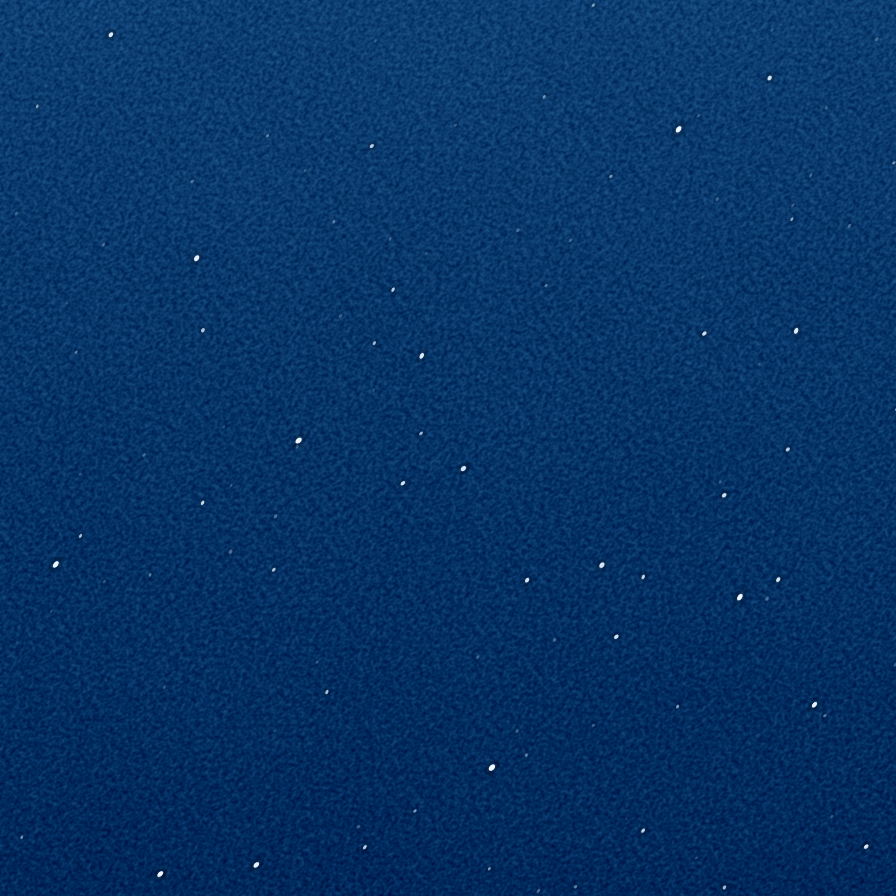
Give the GLSL for this texture, as a Shadertoy shader.

```glsl
// Night sky: a deep blue vertical gradient under fine crisp grain, sprinkled
// with tiny tilted oval stars. Grain is layered gradient noise; stars are
// jittered one per cell on several grids, with size and glow set by a hash.

const vec3 SKY_BLUE   = vec3(0.020, 0.200, 0.402);
const vec3 TONE_TINT  = vec3(0.70, 1.00, 1.04);
const vec3 STAR_WHITE = vec3(0.96, 0.98, 1.00);
const vec3 STAR_BLUE  = vec3(0.45, 0.66, 0.86);

// Integer hash giving two values in 0..1 per lattice cell
vec2 hash2(vec2 cell, uint seed) {
    uvec2 v = uvec2(ivec2(cell) + 4096) * 1664525u + 1013904223u + seed * 747796405u;
    v.x += v.y * 1664525u;
    v.y += v.x * 1664525u;
    v ^= v >> 16u;
    v.x += v.y * 1664525u;
    v.y += v.x * 1664525u;
    v ^= v >> 16u;
    return vec2(v >> 8u) / 16777216.0;
}

mat2 rotation(float angle) {
    float c = cos(angle), s = sin(angle);
    return mat2(c, s, -s, c);
}

// Slope of a random unit gradient at one lattice corner
float cornerSlope(vec2 cell, vec2 offset, uint seed) {
    float angle = 6.28318 * hash2(cell, seed).x;
    return dot(vec2(cos(angle), sin(angle)), offset);
}

// Gradient noise, centred on zero
float gradientNoise(vec2 p, uint seed) {
    vec2 cell = floor(p), f = fract(p);
    vec2 w = f * f * f * (f * (f * 6.0 - 15.0) + 10.0);
    vec2 e = vec2(1.0, 0.0);
    float low  = mix(cornerSlope(cell, f, seed),
                     cornerSlope(cell + e.xy, f - e.xy, seed), w.x);
    float high = mix(cornerSlope(cell + e.yx, f - e.yx, seed),
                     cornerSlope(cell + e.xx, f - e.xx, seed), w.x);
    return mix(low, high, w.y);
}

// Two octaves of fine grain, slightly stretched along a diagonal
float grain(vec2 uv) {
    vec2 p = rotation(-0.65) * uv * vec2(1.0, 1.06);
    p.x *= 0.86;
    return gradientNoise(p * 185.0, 1u)
         + gradientNoise(rotation(1.1) * p * 305.0, 2u);
}

// Signed brightness of the sky relative to its middle tone
float skyTone(vec2 uv) {
    float slope = 0.080 * (uv.y - 0.5) + 0.022 * (uv.y - 0.5) * abs(uv.y - 0.5);
    float mottle = 0.010 * gradientNoise(uv * 6.0, 3u)
                 + 0.012 * gradientNoise(uv * 38.0, 4u);
    return slope + mottle;
}

// One layer of stars: adds pale ovals with a faint dark rim
vec3 addStars(vec3 color, vec2 uv, float cells, float share,
              vec2 radiusRange, vec2 glowRange, float pixel, uint seed) {
    vec2 p = rotation(0.37 * float(seed)) * uv * cells;
    vec2 cell = floor(p);
    vec2 pick = hash2(cell, seed);
    if (pick.x > share) return color;

    // Keep the star and its rim inside the cell
    vec2 centre = mix(vec2(0.16), vec2(0.84), hash2(cell, seed + 20u));
    vec2 offset = (fract(p) - centre) / cells;
    offset = rotation(-0.37 * float(seed)) * offset;

    // Long axis leans up to the right
    vec2 shape = hash2(cell, seed + 40u);
    vec2 q = rotation(-0.95 + 0.5 * (shape.x - 0.5)) * offset;
    q.y *= 1.35 + 0.35 * shape.y;

    float rank = pick.y * pick.y;
    float radius = mix(radiusRange.x, radiusRange.y, rank);
    float glow = mix(glowRange.x, glowRange.y, pick.y);
    float dist = length(q);
    float soft = max(0.0009, 0.7 * pixel);
    float body = glow * (1.0 - smoothstep(radius - soft, radius + soft, dist));
    float rim = glow * exp(-pow((dist - radius * 1.9) / (0.6 * radius), 2.0));

    color *= 1.0 - 0.22 * rim;
    return mix(color, mix(STAR_BLUE, STAR_WHITE, glow), body);
}

void mainImage(out vec4 fragColor, in vec2 fragCoord) {
    float pixel = 1.0 / iResolution.y;
    vec2 uv = fragCoord * pixel;

    // Sky with grain
    float tone = skyTone(uv) + 0.098 * grain(uv);
    vec3 color = max(SKY_BLUE + TONE_TINT * tone, 0.0);

    // Faint flecks, small stars, then the few bright ones
    color = addStars(color, uv, 13.0, 0.42, vec2(0.0017, 0.0026), vec2(0.12, 0.42), pixel, 5u);
    color = addStars(color, uv, 9.0, 0.40, vec2(0.0020, 0.0030), vec2(0.45, 0.95), pixel, 6u);
    color = addStars(color, uv, 5.0, 0.36, vec2(0.0034, 0.0043), vec2(0.92, 1.00), pixel, 7u);

    fragColor = vec4(clamp(color, 0.0, 1.0), 1.0);
}
```
